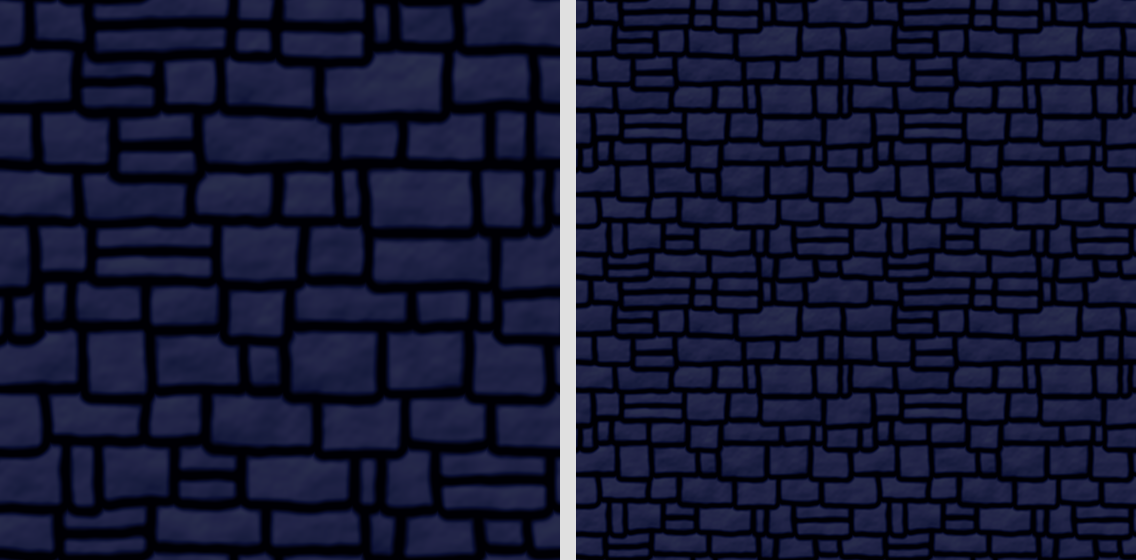
Left: one tile. Right: repeated 2 by 2.
Write a Shadertoy shader that draws this texture.

```glsl
// Dark blue rubble wall: ten uneven courses of rounded stones with deep black joints.
// Stones are jittered rounded boxes; each course is carved by the stones resting on it,
// then shaded by height, joint distance and slanted relief noise. Everything wraps.

#define ROWS 10.0        // courses down
#define COLS 6.0         // stones across, before splitting
#define GAP 0.011        // joint width
#define CORNER 0.013     // corner radius
#define ROW_JITTER 0.26  // unevenness of course heights
#define COL_JITTER 0.72  // unevenness of stone widths
#define STEP 0.016       // how far stone undersides move up or down
#define WOBBLE 0.009     // waviness of the outlines
#define SOFT 0.013       // width of the dark rim
#define RELIEF 0.75      // strength of the chiselled surface

const vec3 RAMP[6] = vec3[6](
    vec3(0.00, 0.00, 0.015), vec3(0.02, 0.03, 0.12), vec3(0.04, 0.06, 0.20),
    vec3(0.09, 0.11, 0.24), vec3(0.13, 0.14, 0.28), vec3(0.16, 0.18, 0.30));

float hash(vec2 p) {
    vec3 q = fract(vec3(p.xyx + 17.0) * 0.1031);
    q += dot(q, q.yzx + 33.33);
    return fract((q.x + q.y) * q.z);
}

// Value noise that wraps every n cells
float noise(vec2 p, float n) {
    vec2 i = floor(p), f = fract(p);
    f = f * f * (3.0 - 2.0 * f);
    vec2 a = mod(i, n), b = mod(i + 1.0, n);
    return mix(mix(hash(a), hash(vec2(b.x, a.y)), f.x),
               mix(hash(vec2(a.x, b.y)), hash(b), f.x), f.y);
}

// Rock surface with strokes rising to the right
float surface(vec2 uv) {
    vec2 q = vec2(uv.x + uv.y, 2.0 * uv.y - uv.x);
    return 0.55 * noise(q * 9.0, 9.0) + 0.3 * noise(q * 19.0, 19.0)
         + 0.15 * noise(uv * 71.0, 71.0);
}

float smoothMax(float a, float b, float k) {
    float h = max(k - abs(a - b), 0.0);
    return max(a, b) + h * h * 0.25 / k;
}

float roundedBox(vec2 p, vec2 lo, vec2 hi) {
    vec2 q = abs(p - 0.5 * (lo + hi)) - 0.5 * (hi - lo - GAP);
    float r = CORNER;
    q += r;
    return length(max(q, 0.0)) + min(max(q.x, q.y), 0.0) - r;
}

float rowEdge(float row) {
    return (row + ROW_JITTER * (hash(vec2(mod(row, ROWS), 91.0)) - 0.5)) / ROWS;
}

float joint(float k, float row) {
    return (k + hash(vec2(row, 57.0)) + COL_JITTER * (hash(vec2(mod(k, COLS), row)) - 0.5)) / COLS;
}

// Nearest stone of one course: x distance, y height within the stone, z random tone
vec3 course(vec2 p, float row) {
    float id = mod(row, ROWS);
    float base = floor(p.x * COLS - hash(vec2(id, 57.0)));
    float top = rowEdge(row + 1.0);
    vec3 best = vec3(1.0);
    for (float i = -1.0; i <= 1.0; i++) {
        float k = base + i;
        vec2 cell = vec2(mod(k, COLS), id);
        float tone = hash(cell + 131.0), kind = hash(cell + 211.0);
        vec2 lo = vec2(joint(k, id), rowEdge(row) + STEP * (2.0 * hash(cell + 301.0) - 1.0));
        vec2 hi = vec2(joint(k + 1.0, id), top + STEP);
        float ceiling = top;
        // Some stones become two thin slabs, others gain a narrow neighbour
        vec2 cut = mix(lo, vec2(hi.x, top), vec2(tone < 0.5 ? 0.3 : 0.7, 0.52));
        if (kind < 0.1) {
            if (p.y > cut.y) lo.y = cut.y;
            else { hi.y = cut.y; ceiling = cut.y; }
        } else if (kind > 0.8 && hi.x - lo.x > 0.13) {
            if (p.x > cut.x) lo.x = cut.x;
            else hi.x = cut.x;
        }
        float d = roundedBox(p, lo, hi);
        if (d < best.x) best = vec3(d, (p.y - lo.y) / (ceiling - lo.y), tone);
    }
    return best;
}

void mainImage(out vec4 fragColor, in vec2 fragCoord) {
    vec2 uv = fragCoord / iResolution.xy;

    // Wavy outlines
    vec2 p = uv + WOBBLE * (vec2(noise(uv * 13.0, 13.0), noise(uv.yx * 11.0, 11.0)) - 0.5)
                + 0.4 * WOBBLE * (vec2(noise(uv * 37.0, 37.0), noise(uv.yx * 41.0, 41.0)) - 0.5);

    // Walk down the courses, carving each by the one above
    float row = floor(p.y * ROWS);
    vec3 stone = vec3(1.0), above = course(p, row + 2.0);
    for (float i = 1.0; i >= -1.0; i--) {
        vec3 here = course(p, row + i);
        float d = smoothMax(here.x, GAP - above.x, 0.008);
        if (d < stone.x) stone = vec3(d, here.yz);
        above = here;
    }

    // Lit tops, dim feet, chiselled faces and soft rims
    float relief = surface(uv) - surface(uv + vec2(-0.003, 0.007));
    float light = 0.76 + 0.26 * (clamp(stone.y, 0.0, 1.0) - 0.5) + 0.10 * (stone.z - 0.5)
                + RELIEF * relief + 0.22 * (noise(uv * 23.0, 23.0) - 0.5);
    light *= smoothstep(0.002, -SOFT, stone.x);

    vec3 color = RAMP[0];
    for (int i = 1; i < 6; i++)
        color = mix(color, RAMP[i], clamp(light * 5.0 - float(i - 1), 0.0, 1.0));
    fragColor = vec4(color, 1.0);
}
```
